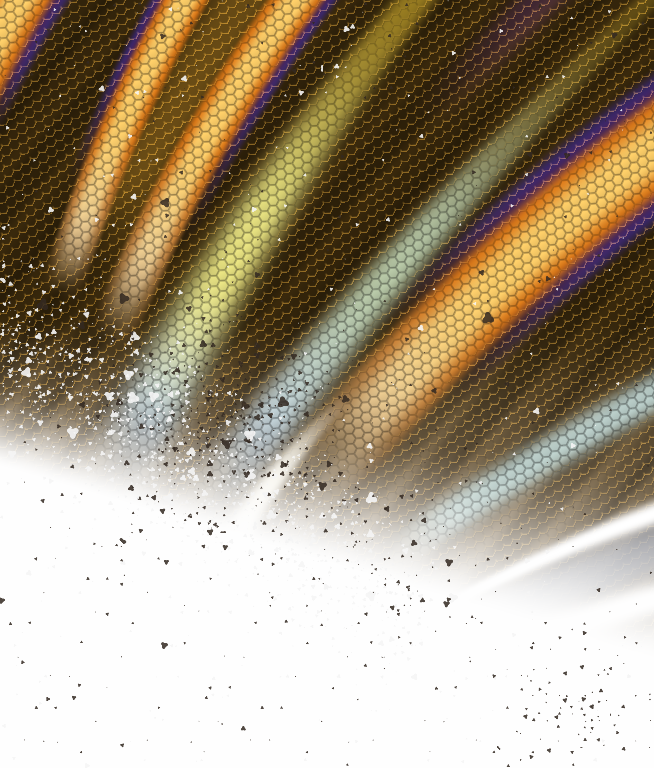
This background is drawn by a Shadertoy shader. Its source:

```glsl
// A fan of curved, iridescent beams over dark metallic scales, fading into white.
// Beams are bowed lines with cross profiles, scales are a hexagonal repeat, and
// the spray at the fading edge is hashed specks in several grid sizes.

float hash(vec2 p) {
    return fract(sin(dot(p, vec2(127.1, 311.7))) * 43758.5453);
}

// x: position along the bowed line from a to b, y: signed distance (left is positive)
vec2 beam(vec2 p, vec2 a, vec2 b, float bow) {
    vec2 v = b - a;
    float t = dot(p - a, v) / dot(v, v);
    float d = dot(p - a, vec2(-v.y, v.x)) / length(v);
    return vec2(t, d - bow * 4.0 * t * (1.0 - t));
}

float glow(float d, float w) {
    return exp(-pow(abs(d) / w, 3.0));
}

// Gold core, orange flanks, violet fringe; side selects which flank has the fringe
vec3 goldBeam(vec3 col, vec2 b, float w, float side) {
    float e = abs(b.y) / w;
    float body = smoothstep(0.0, 0.3, b.x);
    float fringe = mix(1.0, smoothstep(-0.2, 0.2, side * b.y / w), abs(side));
    fringe *= smoothstep(0.3, 0.8, b.x);
    vec3 violet = mix(vec3(0.30, 0.15, 0.38), vec3(0.23, 0.16, 0.56), smoothstep(1.1, 1.5, e));
    vec3 orange = mix(vec3(0.68, 0.50, 0.30), vec3(0.84, 0.45, 0.08), smoothstep(0.1, 0.6, b.x));
    vec3 core = mix(vec3(0.90, 0.80, 0.62), vec3(0.97, 0.79, 0.40), smoothstep(0.1, 0.6, b.x));
    col = mix(col, violet, (1.0 - smoothstep(1.25, 1.8, e)) * fringe * 0.85);
    col = mix(col, orange, (1.0 - smoothstep(0.8, 1.25, e)) * body);
    return mix(col, core, (1.0 - smoothstep(0.25, 0.95, e)) * body);
}

// Pale blue foot, tinted middle, dim gold tip
vec3 paleBeam(vec3 col, vec2 b, float w, vec3 middle, float tip) {
    vec3 tint = mix(vec3(0.77, 0.84, 0.89), middle, smoothstep(0.05, 0.4, b.x));
    tint = mix(tint, vec3(0.70, 0.58, 0.15), smoothstep(0.5, 1.0, b.x));
    float strength = smoothstep(-0.1, 0.15, b.x) * mix(0.95, tip, smoothstep(0.4, 0.9, b.x));
    return mix(col, tint, glow(b.y, w) * strength);
}

// Hexagonal distance to the nearest cell centre in x, offset to it in yz
vec3 scaleCell(vec2 q) {
    vec2 s = vec2(1.0, 1.732);
    vec2 a = mod(q, s) - 0.5 * s;
    vec2 b = mod(q - 0.5 * s, s) - 0.5 * s;
    vec2 c = dot(a, a) < dot(b, b) ? a : b;
    vec2 m = abs(c);
    return vec3(max(m.x, dot(m, vec2(0.5, 0.866))), c);
}

// Coverage of irregular dots, at most one per grid cell
float specks(vec2 p, float count, float density) {
    vec2 q = p * count, id = floor(q);
    vec2 centre = 0.3 + 0.4 * vec2(hash(id + 3.1), hash(id + 7.7));
    vec2 v = fract(q) - centre;
    float r = 0.06 + 0.2 * pow(hash(id + 11.3), 2.0);
    r *= 1.0 + 0.25 * sin(3.0 * atan(v.y, v.x + 1e-4) + 6.28 * hash(id + 5.9));
    float aa = count / iResolution.y;
    return (1.0 - smoothstep(r - 0.5 * aa, r + 0.5 * aa, length(v))) * step(hash(id), density);
}

void mainImage(out vec4 fragColor, in vec2 fragCoord) {
    vec2 p = fragCoord / iResolution.y;
    p.x *= 0.8516 * iResolution.y / iResolution.x;

    // Height above the slanted fading edge, relative to the local haze depth
    float k = (p.y - 0.39 + 0.3 * p.x) / (0.13 + 0.2 * p.x);

    // Dark ground with faint streaks along the fan
    vec2 thin = beam(p, vec2(0.293, 0.375), vec2(0.846, 1.0), 0.016);
    vec3 col = mix(vec3(0.44, 0.38, 0.29), vec3(0.19, 0.135, 0.04), smoothstep(0.5, 1.6, k));
    col *= 1.0 + 0.13 * sin(thin.y * 95.0) + 0.06 * sin(thin.y * 230.0);
    col += vec3(0.08, 0.03, 0.16) * glow(thin.y - 0.1, 0.025) * smoothstep(0.6, 0.9, thin.x);

    // Coloured beams
    vec2 twin = beam(p, vec2(0.10, 0.58), vec2(0.315, 1.0), 0.014);
    col = mix(col, vec3(0.50, 0.36, 0.10), 0.7 * glow(twin.y, 0.035) * smoothstep(0.1, 0.5, twin.x));
    col = goldBeam(col, beam(p, vec2(-0.09, 0.75), vec2(0.025, 1.0), 0.008), 0.035, -1.0);
    col = goldBeam(col, beam(p, vec2(0.076, 0.61), vec2(0.241, 1.0), 0.012), 0.025, 1.0);
    col = goldBeam(col, beam(p, vec2(0.137, 0.544), vec2(0.385, 1.0), 0.016), 0.028, -1.0);
    vec2 b = beam(p, vec2(0.163, 0.40), vec2(0.54, 1.0), 0.02);
    col = paleBeam(col, b, mix(0.046, 0.022, b.x), vec3(0.93, 0.91, 0.52), 0.75);
    col = paleBeam(col, thin, mix(0.036, 0.014, thin.x), vec3(0.73, 0.80, 0.67), 0.35);
    col = goldBeam(col, beam(p, vec2(0.404, 0.362), vec2(0.849, 0.805), 0.02), 0.049, 0.0);
    b = beam(p, vec2(0.52, 0.284), vec2(0.849, 0.486), 0.004);
    col = mix(col, vec3(0.76, 0.85, 0.84), 0.9 * glow(b.y, 0.024) * smoothstep(-0.1, 0.25, b.x));

    // Scales: dark seams on bright beams, gold crescents on the dark ground
    vec2 q = mat2(0.825, -0.565, 0.565, 0.825) * p;
    vec3 cell = scaleCell((q + 0.004 * sin(q.yx * 9.0)) / 0.0135);
    float seam = smoothstep(0.34, 0.48, cell.x);
    float bright = smoothstep(0.25, 0.65, dot(col, vec3(0.3, 0.6, 0.1)));
    float crescent = seam * smoothstep(0.1, -0.3, cell.z);
    col += vec3(0.36, 0.27, 0.10) * crescent * (1.0 - bright);
    col *= 1.0 - 0.3 * seam * bright + 0.12 * cell.z * bright;

    // Bluish gap, then white streaks
    b = beam(p, vec2(0.56, 0.20), vec2(0.849, 0.33), 0.006);
    col = mix(col, vec3(0.58, 0.61, 0.68), 0.7 * glow(b.y + 0.045, 0.04));
    col = mix(col, vec3(1.0), glow(b.y, 0.006 + 0.009 * max(b.x, 0.0)) * smoothstep(0.0, 0.2, b.x));
    b = beam(p, vec2(0.612, 0.134), vec2(0.849, 0.219), 0.004);
    col = mix(col, vec3(1.0), glow(b.y, 0.021) * smoothstep(-0.1, 0.2, b.x));
    b = beam(p, vec2(0.306, 0.303), vec2(0.469, 0.499), 0.008);
    col = mix(col, vec3(0.96, 0.95, 0.91), glow(b.y, mix(0.02, 0.006, clamp(b.x, 0.0, 1.0)))
        * smoothstep(-0.1, 0.1, b.x) * (1.0 - smoothstep(0.3, 1.0, b.x)));

    // White haze
    col = mix(vec3(0.997), col, smoothstep(0.0, 0.85, k));

    // Spray of white and dark specks
    float spray = exp(-pow((p.y - 0.55 + 0.6 * p.x) / 0.095, 2.0)) * (1.0 - smoothstep(0.4, 0.65, p.x));
    float dust = 0.28 * exp(-pow(length(p - vec2(0.30, 0.45)) / 0.14, 2.0));
    dust += 0.12 * exp(-pow(length(p - vec2(0.53, 0.26)) / 0.11, 2.0));
    float crumbs = 0.22 * exp(-pow(length(p - vec2(0.75, 0.08)) / 0.09, 2.0));
    for (int i = 0; i < 4; i++) {
        float count = 38.0 + 27.0 * float(i);
        vec2 shift = vec2(0.37, 0.71) * float(i);
        float dark = specks(p + shift + 2.3, count, dust + crumbs * step(1.5, float(i)));
        col = mix(col, vec3(0.20, 0.16, 0.13), 0.85 * dark);
        float lit = specks(p + shift, count, 0.5 * spray + 0.012 * step(p.x, 0.42));
        col = mix(col, vec3(0.96), 0.9 * lit);
    }
    fragColor = vec4(clamp(col, 0.0, 1.0), 1.0);
}
```
